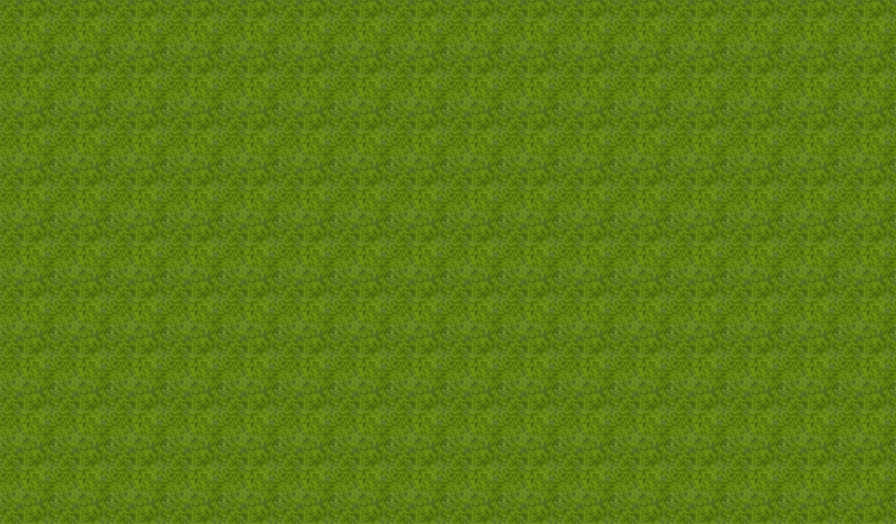
Give the GLSL for this texture, as a WebGL 1 fragment shader.

```glsl
precision highp float;
// Mossy grass: one square tile repeated 16 times across from the top left corner.
// Wrapping noise gives the speckled greens and thin dark creases, short strokes give
// the blades, and staggered soft spots give hollows, tufts and grey-green patches.

uniform vec2 u_resolution;

const float TILES_ACROSS = 16.0;
const int BLADES = 26;

const vec3 SHADE_GREEN = vec3(0.265, 0.385, 0.035);
const vec3 LIGHT_GREEN = vec3(0.440, 0.560, 0.080);
const vec3 BARE_GREY   = vec3(0.370, 0.450, 0.195);

float hash(vec2 p) {
  vec3 q = fract(vec3(p.xyx) * 0.1031);
  q += dot(q, q.yzx + 33.33);
  return fract((q.x + q.y) * q.z);
}

// Value noise that wraps after the given number of cells
float tileNoise(vec2 uv, float cells, float seed) {
  vec2 p = uv * cells;
  vec2 i = floor(p);
  vec2 f = fract(p);
  f = f * f * (3.0 - 2.0 * f);
  vec2 a = mod(i, cells) + seed;
  vec2 b = mod(i + 1.0, cells) + seed;
  return mix(mix(hash(a), hash(vec2(b.x, a.y)), f.x),
             mix(hash(vec2(a.x, b.y)), hash(b), f.x), f.y);
}

// Shortest offset to a point on the wrapping tile
vec2 wrapOffset(vec2 uv, vec2 center) {
  return fract(uv - center + 0.5) - 0.5;
}

// Soft ellipse turned by an angle
float softSpot(vec2 uv, vec2 center, vec2 radius, float angle) {
  vec2 d = wrapOffset(uv, center);
  float c = cos(angle);
  float s = sin(angle);
  d = vec2(c * d.x + s * d.y, c * d.y - s * d.x) / radius;
  return exp(-dot(d, d));
}

float stroke(vec2 uv, vec2 center, float angle, float halfLength, float width, float blur) {
  vec2 d = wrapOffset(uv, center);
  vec2 dir = vec2(cos(angle), sin(angle));
  float along = clamp(dot(d, dir), -halfLength, halfLength);
  float dist = length(d - dir * along);
  return 1.0 - smoothstep(width - blur, width + blur, dist);
}

// Signed sum of light and dark blades
float bladeTone(vec2 uv, float blur) {
  float tone = 0.0;
  for (int i = 0; i < BLADES; i++) {
    float id = float(i);
    vec2 center = vec2(hash(vec2(id, 3.0)), hash(vec2(id, 17.0)));
    float angle = 3.1416 * hash(vec2(id, 29.0));
    float halfLength = mix(0.02, 0.06, hash(vec2(id, 41.0)));
    float side = mod(id, 2.0) * 2.0 - 1.0;
    tone += side * stroke(uv, center, angle, halfLength, 0.012, blur);
  }
  return tone;
}

// Hollow, tuft and bare patch grouped around one point: x is tone, y is bareness
vec2 clump(vec2 uv, vec2 center) {
  float hollow = softSpot(uv, center + vec2(-0.07, 0.06), vec2(0.07, 0.03), -0.6);
  float tuft = softSpot(uv, center + vec2(-0.04, -0.16), vec2(0.12, 0.08), 0.5);
  float bare = softSpot(uv, center, vec2(0.085, 0.055), -0.5);
  return vec2(0.18 * tuft - 0.36 * hollow, bare);
}

void main() {
  // Tile coordinates, y running down from the top edge
  vec2 fromTop = vec2(gl_FragCoord.x, u_resolution.y - gl_FragCoord.y);
  vec2 uv = fract(fromTop / u_resolution.x * TILES_ACROSS);
  float blur = max(0.012, TILES_ACROSS / u_resolution.x * 0.4);

  // Speckled turf
  float tone = 0.61;
  tone += 0.22 * (tileNoise(uv, 7.0, 7.0) - 0.5);
  tone += 0.55 * (tileNoise(uv, 16.0, 23.0) - 0.5);
  tone += 0.85 * (tileNoise(uv, 32.0, 51.0) - 0.5);
  tone += 0.20 * bladeTone(uv, blur);

  // Thin broken creases between leaves
  float crease = 1.0 - smoothstep(0.02, 0.12, abs(tileNoise(uv, 10.0, 91.0) - 0.5));
  tone -= 0.22 * crease * smoothstep(0.4, 0.7, tileNoise(uv, 8.0, 113.0));

  // Two staggered clumps, the second one weaker
  vec2 clumps = clump(uv, vec2(0.36, 0.03)) + 0.75 * clump(uv, vec2(0.85, 0.53));
  tone += clumps.x;

  // Bare ground shows in the clumps and in faint wide patches
  float bare = clumps.y + 0.45 * smoothstep(0.5, 0.85, tileNoise(uv, 6.0, 131.0));
  bare *= 0.5 + 0.8 * tileNoise(uv, 16.0, 71.0);

  tone = clamp(tone, 0.0, 1.0);
  vec3 grass = mix(SHADE_GREEN, LIGHT_GREEN, tone);
  vec3 bareColor = BARE_GREY * mix(0.82, 1.18, tone);
  gl_FragColor = vec4(mix(grass, bareColor, clamp(bare, 0.0, 1.0)), 1.0);
}
```
